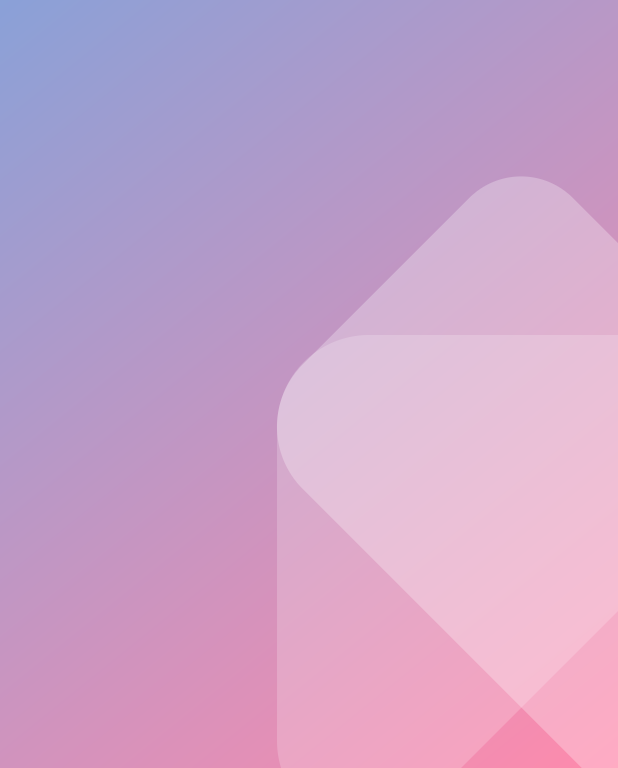
Write a Shadertoy shader that draws this background.

```glsl
// Soft diagonal gradient from blue to pink under two translucent white panels:
// a tilted bar with rounded corners and an upright rounded box cut by a diagonal.
// Panels are signed distance functions; lengths are in canvas heights.

const vec3 BLUE = vec3(0.54, 0.63, 0.845);
const vec3 PINK = vec3(1.0, 0.543, 0.675);
const vec2 GRADIENT_WEIGHT = vec2(0.490, 0.606); // rightward, downward

const vec2 DOWN_RIGHT = vec2(0.70711, -0.70711);
const vec2 UP_RIGHT = vec2(0.70711, 0.70711);

const vec2 BAR_START = vec2(0.4958, 0.627); // middle of the bar's rounded end
const vec2 BAR_HALF = vec2(0.8, 0.2583);    // half length, half width
const float BAR_TOP_RADIUS = 0.095;
const float BAR_LEFT_RADIUS = 0.1146;
const float BAR_ALPHA = 0.28;

const vec2 BOX_CENTER = vec2(0.6784, 0.2396);
const vec2 BOX_HALF = vec2(0.3177, 0.3242);
const float BOX_RADIUS = 0.1198;
const float BOX_ALPHA = 0.20;
const vec2 CUT_POINT = vec2(0.6784, 0.0781); // the diagonal cut passes here

float roundedBox(vec2 p, vec2 halfSize, float radius) {
    vec2 q = abs(p) - halfSize + radius;
    return length(max(q, 0.0)) + min(max(q.x, q.y), 0.0) - radius;
}

float tiltedBar(vec2 p) {
    vec2 local = vec2(dot(p - BAR_START, DOWN_RIGHT), dot(p - BAR_START, UP_RIGHT));
    float radius = local.y > 0.0 ? BAR_TOP_RADIUS : BAR_LEFT_RADIUS;
    return roundedBox(local - vec2(BAR_HALF.x, 0.0), BAR_HALF, radius);
}

float cutBox(vec2 p) {
    float cut = dot(p - CUT_POINT, DOWN_RIGHT);
    return max(roundedBox(p - BOX_CENTER, BOX_HALF, BOX_RADIUS), cut);
}

// Coverage of a shape, smoothed over one pixel
float coverage(float dist, float pixel) {
    return clamp(0.5 - dist / pixel, 0.0, 1.0);
}

void mainImage(out vec4 fragColor, in vec2 fragCoord) {
    float pixel = 1.0 / iResolution.y;
    vec2 p = fragCoord * pixel;

    // Background gradient
    float blend = dot(vec2(p.x, 1.0 - p.y), GRADIENT_WEIGHT);
    vec3 color = mix(BLUE, PINK, clamp(blend, 0.0, 1.0));

    // Translucent panels
    color = mix(color, vec3(1.0), BAR_ALPHA * coverage(tiltedBar(p), pixel));
    color = mix(color, vec3(1.0), BOX_ALPHA * coverage(cutBox(p), pixel));

    fragColor = vec4(color, 1.0);
}
```
